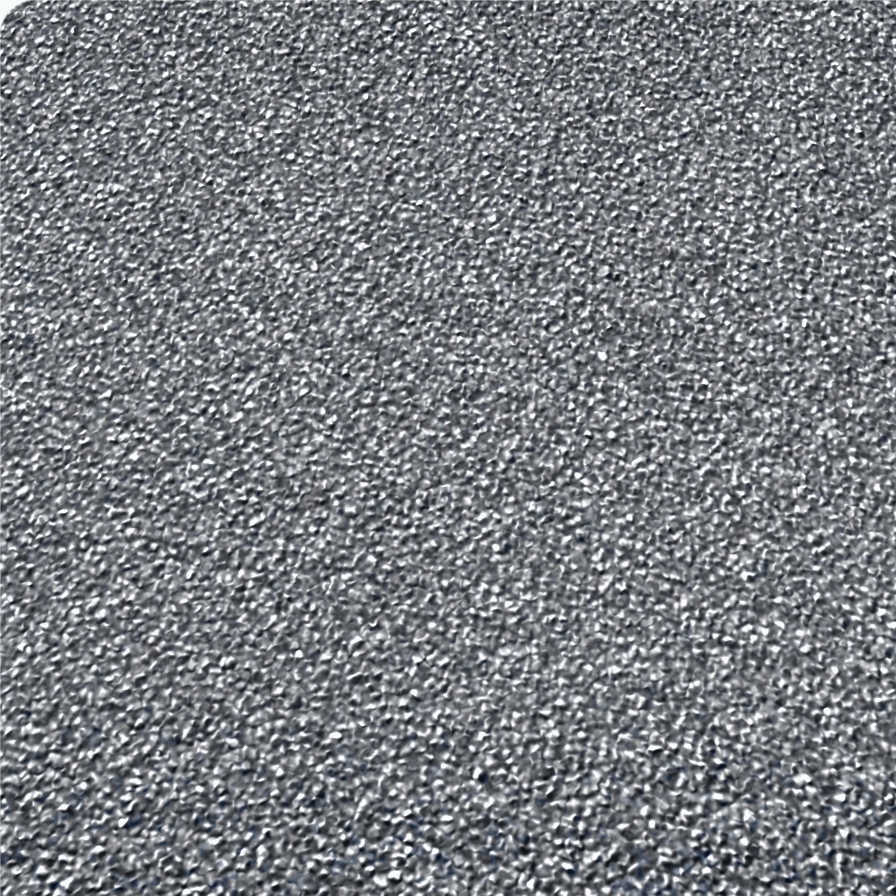
This texture is drawn by a Shadertoy shader. Its source:

```glsl
// Coarse grey mineral grit on a gently receding sheet, lit from the upper left.
// Scattered soft lumps form a height field that is embossed along the light;
// blended grain tones, fine grit and faint broad shading are laid over it.

const vec3 COOL_TINT = vec3(-0.010, 0.000, 0.016);
const vec3 BLUE_TINT = vec3(-0.024, -0.004, 0.028);
const vec3 WARM_TINT = vec3(0.12, 0.04, -0.13);
const vec3 BACKDROP = vec3(0.97, 0.98, 0.98);
const float MEAN_HEIGHT = 0.39;

float hash(vec2 p) {
    return fract(sin(dot(p, vec2(127.1, 311.7))) * 43758.5453);
}

vec2 hash2(vec2 p) {
    return vec2(hash(p), hash(p + 57.3));
}

float valueNoise(vec2 p) {
    vec2 cell = floor(p);
    vec2 f = fract(p);
    f = f * f * (3.0 - 2.0 * f);
    float low = mix(hash(cell), hash(cell + vec2(1, 0)), f.x);
    float high = mix(hash(cell + vec2(0, 1)), hash(cell + vec2(1, 1)), f.x);
    return mix(low, high, f.y);
}

// x: height of the summed lumps, y: blended grain tone, z: hue selector
vec3 grains(vec2 p, float lumpFalloff, float toneFalloff) {
    vec2 cell = floor(p);
    float height = 0.0;
    vec2 sum = vec2(0.0);
    float total = 0.0;
    for (int j = -1; j <= 1; j++) {
        for (int i = -1; i <= 1; i++) {
            vec2 id = cell + vec2(i, j);
            vec2 offset = id + 0.05 + 0.9 * hash2(id) - p;
            float d2 = dot(offset, offset);
            vec2 traits = vec2(hash(id + 19.7), hash(id + 83.1));
            height += (0.35 + 0.8 * hash(id + 41.9)) * exp(-lumpFalloff * d2);
            float weight = exp(-toneFalloff * d2);
            sum += weight * traits;
            total += weight;
        }
    }
    return vec3(height, sum / total);
}

// Grain space: finer toward the top, turned so that the light lies along +y
vec2 grainSpace(vec2 uv, float nearDensity, float farDensity, float angle) {
    float density = mix(nearDensity, farDensity, uv.y);
    float depth = uv.y * 0.5 * (nearDensity + density);
    vec2 q = vec2((uv.x - 0.5) * density, depth);
    float c = cos(angle);
    float s = sin(angle);
    return vec2(c * q.x + s * q.y, c * q.y - s * q.x) * vec2(1.0, 1.06);
}

// Bends smooth grain borders into ragged ones
vec2 roughen(vec2 p, float amount) {
    vec2 bend = vec2(valueNoise(p * 1.5 + 11.0), valueNoise(p * 1.5 + 67.0));
    return p + amount * (bend - 0.5);
}

// Brightness of slopes that face the light
float emboss(vec2 p, float reach, float falloff) {
    vec2 toLight = vec2(0.0, reach);
    return grains(p - toLight, falloff, falloff).x - grains(p + toLight, falloff, falloff).x;
}

// Signed distance to the sheet's rounded upper left corner
float cornerDistance(vec2 uv, float radius) {
    vec2 q = vec2(radius - uv.x, uv.y - 1.0 + radius);
    return length(max(q, 0.0)) - radius;
}

void mainImage(out vec4 fragColor, in vec2 fragCoord) {
    vec2 uv = fragCoord / iResolution.xy;
    vec2 flatPoint = grainSpace(uv, 100.0, 150.0, 0.5);
    vec2 p = roughen(flatPoint, 0.55);

    // Relief, grain tone and grit
    vec3 grain = grains(p, 6.0, 9.0);
    float detail = 0.41 * emboss(p, 0.28, 6.0);
    detail += 0.28 * (grain.x - MEAN_HEIGHT);
    detail += 0.22 * (grain.y - 0.5);
    detail += 0.34 * (valueNoise(flatPoint * 1.8 + 31.0) - 0.5);

    // Broad light: a darker, harsher foreground and faint patches
    float foreground = 1.0 - smoothstep(0.02, 0.24, uv.y);
    float farEdge = smoothstep(0.75, 1.0, uv.y);
    float patches = valueNoise(uv * 5.0 + 7.0) - 0.5;
    detail *= 1.0 + 0.12 * foreground;
    float value = 0.485 + detail + 0.5 * detail * detail;
    value += 0.02 * patches - 0.045 * foreground - 0.02 * farEdge;
    value = clamp(value, 0.07, 0.98);

    // Cool grey, with bluer grains and a few warm specks
    float blueness = smoothstep(0.6, 0.9, grain.z) * (1.0 - value);
    float speck = step(0.9992, hash(floor(p) + 5.9)) * smoothstep(0.55, 0.75, value);
    vec3 color = vec3(value) + COOL_TINT * (1.2 - 0.5 * value);
    color += BLUE_TINT * blueness * (1.0 + foreground);
    color += WARM_TINT * speck;

    // Pale backdrop beyond the corner
    float edge = 1.5 / iResolution.y;
    float outside = smoothstep(-edge, edge, cornerDistance(uv, 0.04));
    color = mix(color, BACKDROP, outside);
    fragColor = vec4(clamp(color, 0.0, 1.0), 1.0);
}
```
